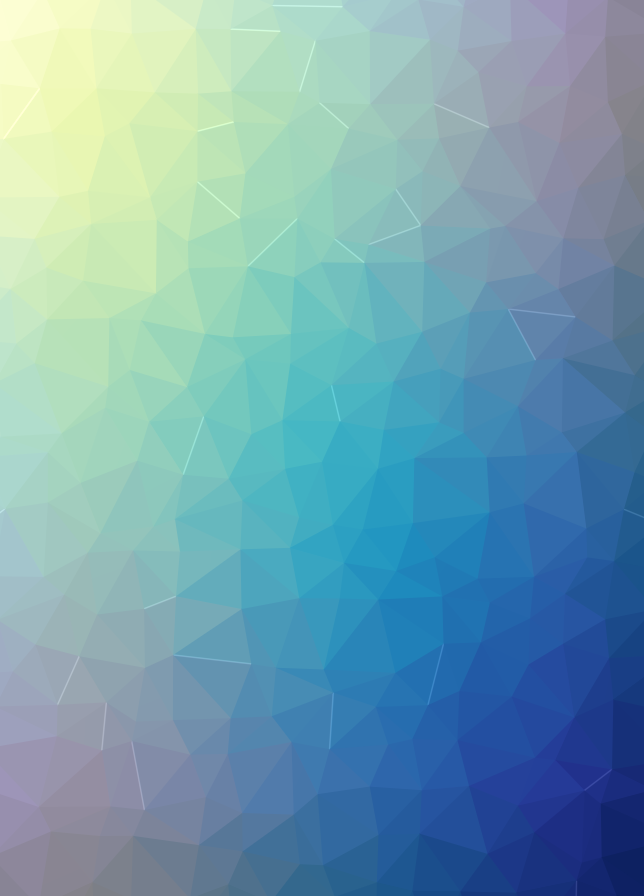
Give the GLSL for this background, as a WebGL 1 fragment shader.

```glsl
precision highp float;
// Low-poly mesh: a jittered grid split into flat triangles by the Delaunay rule.
// Each triangle takes one colour, blended from a horizontal and a vertical
// ramp (cream, green, teal, blue, navy) in a perceptual space.

uniform vec2 u_resolution;

#define CELL 0.053         // grid spacing, in canvas heights
#define JITTER 0.74        // vertex displacement, in cells
#define SPARKLE 0.024      // random colour shift per triangle
#define SEAM_SHARE 0.03    // share of edges with a pale hairline
#define SEAM_WIDTH 0.03    // hairline width, in cells
#define SEAM_GLOW 0.10     // hairline brightness

const vec3 CREAM  = vec3(1.000, 1.000, 0.851);
const vec3 LEMON  = vec3(0.929, 0.973, 0.694);
const vec3 LIME   = vec3(0.780, 0.914, 0.706);
const vec3 MINT   = vec3(0.498, 0.804, 0.733);
const vec3 TEAL   = vec3(0.255, 0.714, 0.769);
const vec3 AZURE  = vec3(0.114, 0.569, 0.753);
const vec3 BLUE   = vec3(0.133, 0.369, 0.659);
const vec3 INDIGO = vec3(0.145, 0.204, 0.580);
const vec3 NAVY   = vec3(0.031, 0.114, 0.345);

vec2 hash2(vec2 p) {
  return fract(sin(vec2(dot(p, vec2(127.1, 311.7)),
                        dot(p, vec2(269.5, 183.3)))) * 43758.5453);
}

float cross2(vec2 a, vec2 b) { return a.x * b.y - a.y * b.x; }

// Piecewise linear colour ramp over 0..1
vec3 ramp(float t) {
  t = clamp(t, 0.0, 1.0) * 8.0;
  vec3 c = mix(CREAM, LEMON, min(t, 1.0));
  c = mix(c, LIME,   clamp(t - 1.0, 0.0, 1.0));
  c = mix(c, MINT,   clamp(t - 2.0, 0.0, 1.0));
  c = mix(c, TEAL,   clamp(t - 3.0, 0.0, 1.0));
  c = mix(c, AZURE,  clamp(t - 4.0, 0.0, 1.0));
  c = mix(c, BLUE,   clamp(t - 5.0, 0.0, 1.0));
  c = mix(c, INDIGO, clamp(t - 6.0, 0.0, 1.0));
  return mix(c, NAVY, clamp(t - 7.0, 0.0, 1.0));
}

// Cube-rooted XYZ: mixing here equals mixing in Lab
vec3 toPerceptual(vec3 c) {
  vec3 l = pow((c + 0.055) / 1.055, vec3(2.4));
  vec3 xyz = vec3(dot(l, vec3(0.4124, 0.3576, 0.1805)),
                  dot(l, vec3(0.2126, 0.7152, 0.0722)),
                  dot(l, vec3(0.0193, 0.1192, 0.9505)));
  return pow(xyz, vec3(1.0 / 3.0));
}

vec3 fromPerceptual(vec3 f) {
  vec3 xyz = f * f * f;
  vec3 l = vec3(dot(xyz, vec3( 3.2406, -1.5372, -0.4986)),
                dot(xyz, vec3(-0.9689,  1.8758,  0.0415)),
                dot(xyz, vec3( 0.0557, -0.2040,  1.0570)));
  return 1.055 * pow(max(l, 0.0001), vec3(1.0 / 2.4)) - 0.055;
}

vec2 meshVertex(vec2 id) { return id + (hash2(id) - 0.5) * JITTER; }

// Signed distance to the line a-b, positive on its left
float edgeDistance(vec2 p, vec2 a, vec2 b) {
  return cross2(normalize(b - a), p - a);
}

float seamLine(float d, vec2 a, vec2 b, float pixel) {
  float chosen = step(1.0 - SEAM_SHARE, hash2(a + b).x);
  return chosen * (1.0 - smoothstep(0.0, max(SEAM_WIDTH, pixel), abs(d)));
}

// Adds the weighted centre of triangle abc (xy), its weight (z) and seams (w)
void addTriangle(inout vec4 sum, vec2 p, vec2 a, vec2 b, vec2 c, float pixel) {
  vec3 d = vec3(edgeDistance(p, a, b), edgeDistance(p, b, c), edgeDistance(p, c, a));
  float cover = clamp(min(d.x, min(d.y, d.z)) / pixel + 0.5, 0.0, 1.0);
  if (cover <= 0.0) return;
  vec2 centre = (a + b + c) / 3.0;
  vec2 shift = (hash2(floor(centre * 64.0)) - 0.5) * SPARKLE / CELL;
  float seam = max(seamLine(d.x, a, b, pixel),
               max(seamLine(d.y, b, c, pixel), seamLine(d.z, c, a, pixel)));
  sum += cover * vec4(centre + shift, 1.0, seam);
}

void main() {
  float pixel = 1.0 / (u_resolution.y * CELL);
  vec2 p = gl_FragCoord.xy * pixel;
  vec4 sum = vec4(p, 1.0, 0.0) * 0.001;

  // Gather the triangles of the nearby quads
  for (int j = -1; j <= 1; j++) {
    for (int i = -1; i <= 1; i++) {
      vec2 id = floor(p) + vec2(float(i), float(j));
      vec2 a = meshVertex(id);
      vec2 b = meshVertex(id + vec2(1.0, 0.0));
      vec2 c = meshVertex(id + vec2(1.0, 1.0));
      vec2 d = meshVertex(id + vec2(0.0, 1.0));
      // Sine of the angles at b and d together: negative flips the diagonal
      float fit = cross2(c - b, a - b) * dot(a - d, c - d)
                + dot(c - b, a - b) * cross2(a - d, c - d);
      if (fit >= 0.0) {
        addTriangle(sum, p, a, b, c, pixel);
        addTriangle(sum, p, a, c, d, pixel);
      } else {
        addTriangle(sum, p, a, b, d, pixel);
        addTriangle(sum, p, b, c, d, pixel);
      }
    }
  }

  // Colour from the covering triangle's place on the canvas
  vec2 uv = sum.xy / sum.z * CELL * u_resolution.y / u_resolution;
  vec3 f = mix(toPerceptual(ramp(uv.x)), toPerceptual(ramp(1.0 - uv.y)), 0.5);
  gl_FragColor = vec4(fromPerceptual(f) + SEAM_GLOW * sum.w / sum.z, 1.0);
}
```
